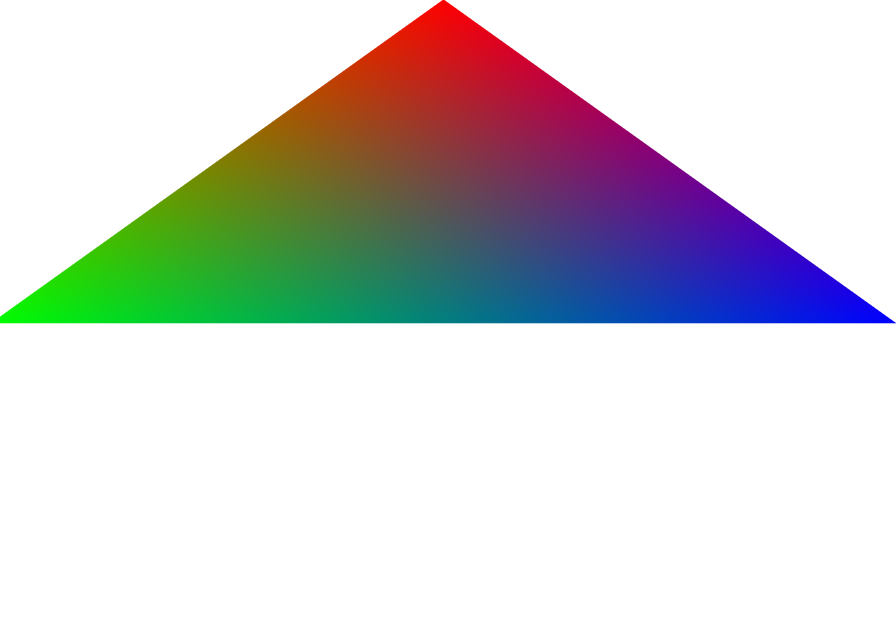
A WebGL 2 fragment shader for this background:

```glsl
#version 300 es
precision highp float;
// A wide triangle on white, blending red, green and blue from its corners.
// Barycentric weights give the colour; the same weights, divided by
// their screen-space slope, give the smooth edges.

uniform vec2 u_resolution;
out vec4 fragColor;

float cross2(vec2 a, vec2 b) {
    return a.x * b.y - a.y * b.x;
}

// Weights of the corners a, b and c at point p; all are positive inside.
vec3 barycentric(vec2 p, vec2 a, vec2 b, vec2 c) {
    vec3 areas = vec3(cross2(b - p, c - p),
                      cross2(c - p, a - p),
                      cross2(a - p, b - p));
    return areas / cross2(b - a, c - a);
}

void main() {
    vec2 uv = gl_FragCoord.xy / u_resolution;

    // Corners in canvas units; the left one lies just outside the canvas
    vec2 apex = vec2(0.495, 1.001);
    vec2 left = vec2(-0.0104, 0.498);
    vec2 right = vec2(1.0005, 0.498);
    vec3 weights = barycentric(uv, apex, left, right);

    // Distance to each edge in pixels, turned into coverage
    vec3 dx = dFdx(weights);
    vec3 dy = dFdy(weights);
    vec3 edgeDistance = weights / sqrt(dx * dx + dy * dy);
    float nearest = min(edgeDistance.x, min(edgeDistance.y, edgeDistance.z));
    float coverage = clamp(nearest + 0.5, 0.0, 1.0);

    // The weights are the red, green and blue channels themselves
    vec3 cornerBlend = clamp(weights, 0.0, 1.0);
    vec3 white = vec3(1.0);
    fragColor = vec4(mix(white, cornerBlend, coverage), 1.0);
}
```
